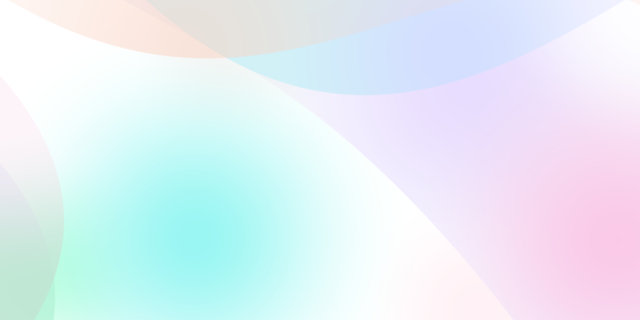
Reproduce this background procedurally as a WebGL 1 fragment shader.

```glsl
precision highp float;

uniform vec2 u_resolution;

const vec3 WHITE = vec3(1.0);
const vec3 AQUA = vec3(0.60, 0.965, 0.95);
const vec3 MINT = vec3(0.75, 1.0, 0.86);
const vec3 BLUSH = vec3(1.0, 0.93, 0.95);
const vec3 MIST = vec3(0.93, 0.95, 0.95);
const vec3 LAVENDER = vec3(0.91, 0.865, 0.995);
const vec3 PALE_LILAC = vec3(0.965, 0.96, 0.995);
const vec3 PINK = vec3(0.98, 0.79, 0.91);
const vec3 SKY = vec3(0.82, 0.945, 0.97);
const vec3 PALE_BLUE = vec3(0.95, 0.95, 1.0);
const vec3 PERIWINKLE = vec3(0.83, 0.87, 1.0);
const vec3 PEACH = vec3(0.98, 0.83, 0.77);
const vec3 SAGE = vec3(0.76, 0.88, 0.82);
const vec3 ROSE_MIST = vec3(0.99, 0.94, 0.97);

// Soft round light: 1 at the center, 0 at the radius
float glow(vec2 p, vec2 center, float radius) {
  return 1.0 - smoothstep(0.0, radius, distance(p, center));
}

// Antialiased coverage, positive side filled
float fill(float side, float pixel) {
  return smoothstep(-pixel, pixel, side);
}

// Skewed bowl hanging from the top edge between two x positions
float bowl(vec2 p, float left, float right, float depth, float skew) {
  float curve = (p.x - left) * (right - p.x) * (depth - skew * p.x * p.x);
  return curve - (1.0 - p.y);
}

// Rounded bulge growing from the left edge
float bulge(vec2 p, vec2 tip) {
  float dy = p.y - tip.y;
  return tip.x - 0.97 * dy * dy - p.x;
}

// Long diagonal sweep, straight at first, positive above the curve
float sweep(vec2 p) {
  float x = p.x - 0.73;
  float bend = max(x, 0.0);
  return 0.19 + 0.55 * x + 0.43 * bend * bend - (1.0 - p.y);
}

vec3 leftField(vec2 p) {
  vec3 color = mix(WHITE, BLUSH, 0.8 * glow(p, vec2(1.5, 0.03), 0.4));
  color = mix(color, vec3(0.96, 0.93, 0.92), 0.5 * glow(p, vec2(0.70, 0.82), 0.32));
  color = mix(color, MINT, 0.9 * glow(p, vec2(0.19, 0.16), 0.36));
  return mix(color, AQUA, pow(glow(p, vec2(0.607, 0.258), 0.78), 1.6));
}

vec3 rightField(vec2 p) {
  vec3 color = mix(PALE_LILAC, LAVENDER, glow(p, vec2(1.46, 0.73), 0.62));
  color = mix(color, PINK, glow(p, vec2(1.93, 0.25), 0.66));
  color = mix(color, MIST, glow(p, vec2(0.70, 0.84), 0.4));
  return mix(color, WHITE, 0.85 * glow(p, vec2(2.0, 0.98), 0.45));
}

vec3 blueBowl(vec2 p) {
  vec3 color = mix(SKY, PALE_BLUE, smoothstep(1.1, 1.9, p.x));
  return mix(color, PERIWINKLE, glow(p, vec2(1.42, 0.83), 0.6));
}

void main() {
  vec2 p = gl_FragCoord.xy / u_resolution.y;
  p.x *= 2.0 * u_resolution.y / u_resolution.x;
  float pixel = 1.0 / u_resolution.y;

  // Two glowing fields split by the diagonal sweep
  vec3 color = mix(leftField(p), rightField(p), fill(sweep(p), 1.5 * pixel));

  // Overlapping bowls along the top
  color = mix(color, blueBowl(p), fill(bowl(p, 0.456, 1.953, 0.605, 0.054), pixel));
  float peachAlpha = 0.2 + 0.36 * glow(p, vec2(0.58, 0.85), 0.7);
  color = mix(color, PEACH, peachAlpha * fill(bowl(p, 0.026, 1.46, 0.405, 0.105), pixel));

  // Overlapping bulges on the left
  vec3 inner = mix(vec3(0.70, 0.95, 0.84), LAVENDER, smoothstep(0.1, 0.45, p.y));
  color = mix(color, inner, 0.75 * fill(bulge(p, vec2(0.172, 0.07)), pixel));
  vec3 outer = mix(SAGE, ROSE_MIST, smoothstep(0.1, 0.62, p.y));
  color = mix(color, outer, 0.7 * fill(bulge(p, vec2(0.20, 0.31)), pixel));

  gl_FragColor = vec4(color, 1.0);
}
```
